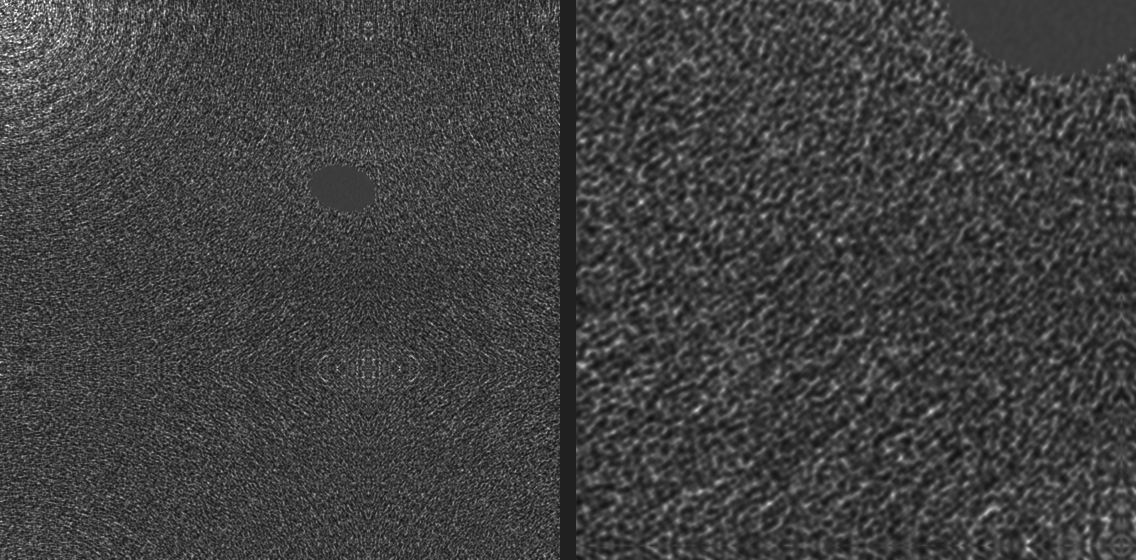
Left, the full canvas; right, a detail of the centre.
Give the GLSL for this texture, as a WebGL 1 fragment shader.

```glsl
precision highp float;
uniform vec2 u_resolution;

#define NODE vec2(0.658, 0.342)
#define PERIOD 0.658
#define BASE_GREY 0.235
#define CORNER_GLOW 0.2
#define GRAIN_SCALE 236.0
#define GRAIN_CONTRAST 1.0
#define STREAK_CONTRAST 0.6
#define RING_SCALE 205.0
#define RING_CONTRAST 0.26
#define SPOT_CENTER vec2(0.612, 0.664)
#define SPOT_RADII vec2(0.061, 0.041)
#define SPOT_GREY 0.235

vec2 gradientAt(vec2 cell) {
  float turn = fract(sin(dot(cell, vec2(127.1, 311.7))) * 43758.5453);
  return vec2(cos(6.2832 * turn), sin(6.2832 * turn));
}

float gradientNoise(vec2 p) {
  vec2 cell = floor(p);
  vec2 f = fract(p);
  vec2 blend = f * f * f * (f * (f * 6.0 - 15.0) + 10.0);
  float a = dot(gradientAt(cell), f);
  float b = dot(gradientAt(cell + vec2(1.0, 0.0)), f - vec2(1.0, 0.0));
  float c = dot(gradientAt(cell + vec2(0.0, 1.0)), f - vec2(0.0, 1.0));
  float d = dot(gradientAt(cell + vec2(1.0, 1.0)), f - vec2(1.0, 1.0));
  return mix(mix(a, b, blend.x), mix(c, d, blend.x), blend.y);
}

mat2 rotation(float angle) {
  float c = cos(angle);
  float s = sin(angle);
  return mat2(c, s, -s, c);
}

float glow(vec2 offset, vec2 size) {
  vec2 p = offset / size;
  return exp(-dot(p, p));
}

void main() {
  vec2 uv = gl_FragCoord.xy / u_resolution;

  // Mirror about the node, then measure polar coordinates from the far corner
  vec2 folded = abs(uv - NODE);
  vec2 toCorner = vec2(PERIOD) - folded;
  float radius = length(toCorner);
  float angle = atan(toCorner.y, toCorner.x) - 0.7854;

  // Fine grain, partly drawn out along the arcs
  float grain = gradientNoise(rotation(0.6) * folded * GRAIN_SCALE);
  grain += gradientNoise(vec2(radius * 270.0, angle * radius * 115.0) + 37.0);

  // Long thin streaks, patchy and strongest near the corner
  float patches = 0.75 + gradientNoise(folded * 7.0 + 5.0);
  float streaks = gradientNoise(vec2(radius * 185.0, angle * 12.0) + 71.0);
  streaks *= patches * (0.7 + 0.9 * exp(-radius * 3.0));

  // Broad concentric bands
  float wobble = gradientNoise(vec2(radius * 9.0, angle * 2.0) + 13.0);
  float rings = 0.55 * sin(radius * RING_SCALE + 5.0 * wobble);
  rings += gradientNoise(vec2(radius * 58.0, angle * 2.5) + 19.0);
  rings *= 1.0 - smoothstep(0.12, 0.62, radius);

  // Woven patches where the mirror axes meet
  float weaveArea = glow(folded, vec2(0.055, 0.075));
  weaveArea += 0.7 * glow(folded - vec2(0.0, PERIOD), vec2(0.08, 0.16));
  weaveArea += 0.4 * glow(folded - vec2(PERIOD, 0.0), vec2(0.2, 0.07));
  float weave = cos(folded.x * 690.0) * (0.6 + 0.4 * cos(folded.y * 520.0));

  // Broad shading
  float tone = BASE_GREY + CORNER_GLOW * exp(-radius * radius / 0.055);
  tone += 0.035 * weaveArea;
  tone += 0.03 * glow(uv - vec2(0.62, 0.72), vec2(0.3, 0.14));
  tone -= 0.02 * glow(uv - vec2(0.66, 0.48), vec2(0.2, 0.1));

  float detail = GRAIN_CONTRAST * grain + STREAK_CONTRAST * streaks;
  detail += RING_CONTRAST * rings + 0.22 * weaveArea * weave;
  float grey = tone * exp(detail);

  // Calm tilted oval with a grainy rim
  vec2 oval = rotation(0.24) * (uv - SPOT_CENTER) / SPOT_RADII;
  float rim = length(oval) + 0.06 * grain;
  float calm = 1.0 - smoothstep(0.94, 1.06, rim);
  grey = mix(grey, SPOT_GREY * (1.0 + 0.08 * grain), calm);

  gl_FragColor = vec4(vec3(clamp(grey, 0.0, 1.0)), 1.0);
}
```
